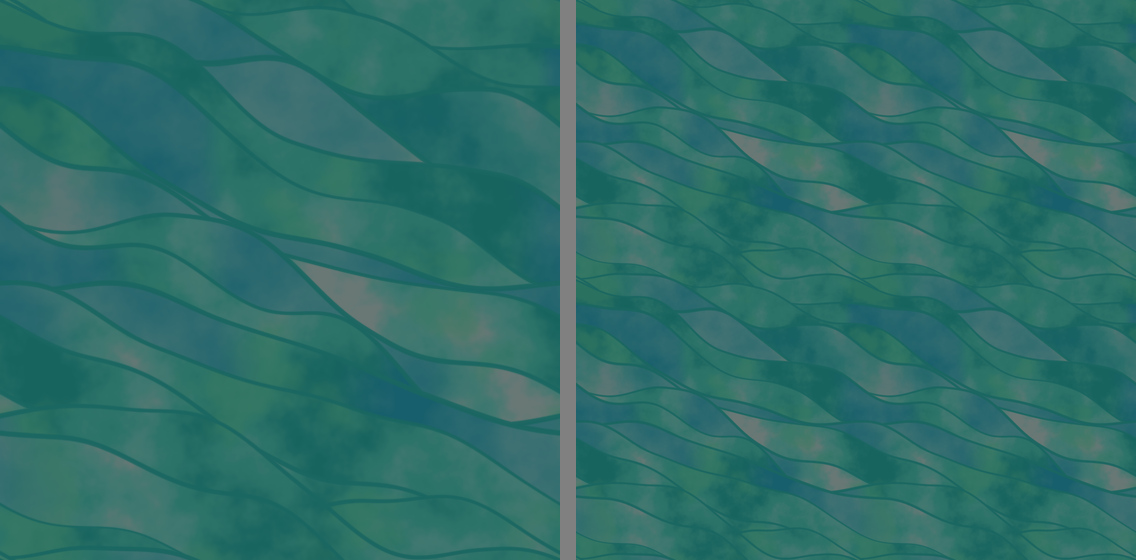
Left, the tile; right, the same tile 2 across and 2 down.
Reproduce this pattern procedurally as a Shadertoy shader.

```glsl
// Overlapping watercolour ribbons that drift down to the right, edged by dark lines.
// Each ribbon hides what lies behind its wavy upper edge, so edges merge into tips.
// Strands wrap around the tile: leaving on the right, a strand re-enters lower down.

const float TAU = 6.2831853;
const float STRANDS = 5.0;              // independent strands
const float TURNS = 3.0;                // tile widths until a strand closes
const float LAYERS = STRANDS * TURNS;   // ribbon edges over the tile height
const int REACH = 3;                    // layers tested on each side

const vec3 DEEP = vec3(0.09, 0.39, 0.37);
const vec3 TEAL = vec3(0.17, 0.45, 0.41);
const vec3 MIST = vec3(0.25, 0.47, 0.44);
const vec3 PALE = vec3(0.41, 0.47, 0.46);
const vec3 BLUE_DARK = vec3(0.09, 0.37, 0.43);
const vec3 BLUE_LIGHT = vec3(0.25, 0.45, 0.45);
const vec3 MOSS = vec3(0.22, 0.48, 0.38);
const vec3 LINE = vec3(0.10, 0.40, 0.38);

// Unit gradient of a lattice point, wrapped to the period
vec2 latticeGradient(vec2 cell, vec2 period) {
    uvec2 c = uvec2(mod(cell + 0.5, period));
    uint h = c.x * 7919u + c.y * 104729u + 977u;
    h = (h ^ (h >> 15)) * 739397u;
    h = (h ^ (h >> 13)) * 668265263u;
    h ^= h >> 16;
    float angle = TAU * float(h & 65535u) / 65536.0;
    return vec2(cos(angle), sin(angle));
}

// Periodic gradient noise, roughly -0.7 to 0.7
float gradientNoise(vec2 p, vec2 period) {
    vec2 i = floor(p), f = p - i;
    vec2 s = f * f * f * (f * (f * 6.0 - 15.0) + 10.0);
    vec2 e = vec2(1.0, 0.0);
    float a = dot(latticeGradient(i, period), f);
    float b = dot(latticeGradient(i + e.xy, period), f - e.xy);
    float c = dot(latticeGradient(i + e.yx, period), f - e.yx);
    float d = dot(latticeGradient(i + e.xx, period), f - e.xx);
    return mix(mix(a, b, s.x), mix(c, d, s.x), s.y);
}

// Layered noise on the unit tile
float cloud(vec2 uv, float cells, float gain) {
    float sum = 0.0, weight = 1.0;
    for (int i = 0; i < 5; i++) {
        sum += weight * gradientNoise(uv * cells + 0.37 * float(i), vec2(cells));
        weight *= gain;
        cells *= 2.0;
    }
    return sum;
}

// Smooth noise along the strand that carries a layer at position x
float strandNoise(float layer, float x, float frequency, float seed) {
    float turn = floor((layer + 0.5) / STRANDS);
    float strand = layer - STRANDS * turn;
    vec2 p = vec2((x + turn) * frequency + strand * 0.37, strand * 7.0 + seed + 0.5);
    return gradientNoise(p, vec2(TURNS * frequency, 97.0));
}

// Height of the upper edge of a layer
float edgeHeight(float layer, float x) {
    return -(layer + STRANDS * x) / LAYERS + 0.15 * strandNoise(layer, x, 3.0, 0.0);
}

// Pigment colour from lightness and the amounts of blue and moss
vec3 pigment(float shade, float blue, float moss) {
    vec3 colour = mix(DEEP, TEAL, smoothstep(0.0, 0.4, shade));
    colour = mix(colour, MIST, smoothstep(0.4, 0.68, shade));
    colour = mix(colour, PALE, smoothstep(0.66, 1.0, shade));
    colour = mix(colour, MOSS, moss);
    return mix(colour, mix(BLUE_DARK, BLUE_LIGHT, clamp(shade, 0.0, 1.0)), blue);
}

void mainImage(out vec4 fragColor, in vec2 fragCoord) {
    vec2 uv = fragCoord / iResolution.xy;
    float pixel = 1.0 / iResolution.y;

    // Shared sway keeps neighbouring edges roughly parallel
    vec2 p = uv;
    p.y += 0.05 * gradientNoise(uv * 2.0, vec2(2.0));

    // Paint ribbons from back to front
    float nearest = floor(-p.y * LAYERS - STRANDS * p.x);
    vec2 tone = vec2(0.0);
    float line = 0.0;
    for (int i = -REACH; i <= REACH; i++) {
        float layer = nearest + float(i);
        float height = edgeHeight(layer, p.x);
        float slope = (edgeHeight(layer, p.x + 0.004) - height) / 0.004;
        float dist = (height - p.y) / sqrt(1.0 + slope * slope);
        float cover = i == -REACH ? 1.0 : smoothstep(-pixel, pixel, dist);
        float lightness = strandNoise(layer, p.x, 2.0, 40.0);
        float hue = strandNoise(layer, p.x, 2.0, 43.0);
        tone = mix(tone, vec2(lightness, hue), cover);
        float halfWidth = 0.0037 + 0.003 * hue;
        float stroke = 1.0 - smoothstep(halfWidth - pixel, halfWidth + pixel, abs(dist));
        line = max(line * (1.0 - cover), stroke);
    }

    // Watercolour wash inside the ribbons
    float wash = cloud(uv, 6.0, 0.55);
    float tint = cloud(uv + 0.31, 4.0, 0.5);
    float shade = 0.45 + 0.9 * tone.x + 0.52 * wash;
    float blue = 0.9 * smoothstep(0.1, 0.26, tone.y + 0.06 * tint);
    float moss = 0.6 * smoothstep(0.05, 0.45, tint);
    vec3 colour = pigment(shade, blue, moss);

    fragColor = vec4(mix(colour, LINE, 0.92 * line), 1.0);
}
```
